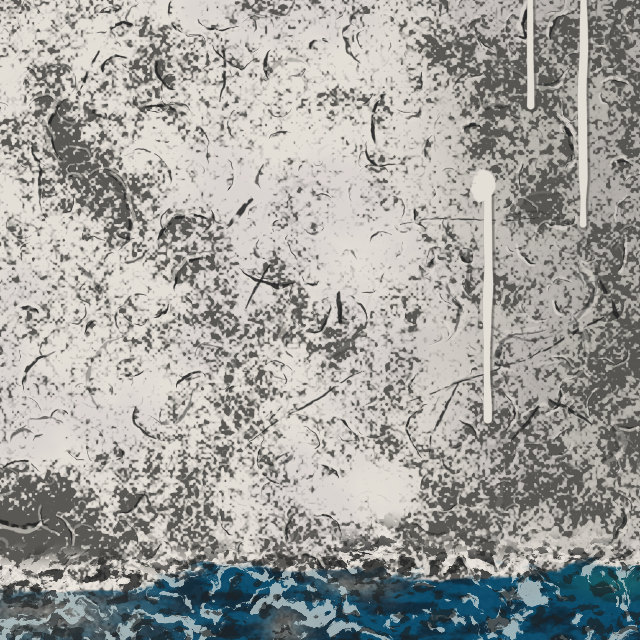
Give the GLSL for this texture, as a three.js fragment shader.

```glsl
varying vec2 vUv;

const vec3 CREAM = vec3(.89, .87, .84);
const vec3 LILAC = vec3(.83, .8, .81);
const vec3 STONE = vec3(.57, .56, .54);
const vec3 GRAPHITE = vec3(.29, .285, .27);
const vec3 INK = vec3(.12, .125, .125);
const vec3 BLUE = vec3(.03, .29, .42);
const vec3 NAVY = vec3(.05, .16, .23);
const vec3 TEAL = vec3(.07, .36, .4);
const vec3 ICE = vec3(.7, .77, .78);
const float SOFT = .0013;
const float GRAIN_SCALE = 250.;
const float BAND_HEIGHT = .103;

float hash(vec2 p) {
  vec3 q = fract(p.xyx * .1031);
  q += dot(q, q.yzx + 33.33);
  return fract((q.x + q.y) * q.z);
}

float noise(vec2 p) {
  vec2 i = floor(p), f = fract(p);
  f *= f * (3. - 2. * f);
  return mix(mix(hash(i), hash(i + vec2(1, 0)), f.x),
             mix(hash(i + vec2(0, 1)), hash(i + 1.), f.x), f.y);
}

float fbm(vec2 p) {
  float sum = 0., amp = .5;
  for (int i = 0; i < 5; i++) {
    sum += amp * noise(p);
    p = mat2(1.6, 1.2, -1.2, 1.6) * p + 17.3;
    amp *= .5;
  }
  return sum;
}

float blob(vec2 p, float x, float y, float rx, float ry) {
  vec2 q = (p - vec2(x, y)) / vec2(rx, ry);
  return exp(-dot(q, q));
}

// Straight mark from s.xy to s.zw, thin at its ends
float gouge(vec2 p, vec4 s, float width) {
  vec2 a = p - s.xy, b = s.zw - s.xy;
  float h = clamp(dot(a, b) / dot(b, b), 0., 1.);
  return smoothstep(SOFT, -SOFT, length(a - b * h) - width * (.35 + 2.6 * h * (1. - h)));
}

// Scattered knife arcs: x = shadow, y = raised edge, z = rubbed pigment
vec3 knifeArcs(vec2 p, float scale, float seed) {
  vec3 marks = vec3(0.);
  float soft = SOFT * scale;
  for (int k = 0; k < 9; k++) {
    vec2 cell = floor(p * scale) + vec2(mod(float(k), 3.), floor(float(k) / 3.)) - 1.;
    vec2 key = cell + seed;
    float turn = 6.2832 * hash(key + 83.1);
    float radius = mix(.2, .6, hash(key + 12.9));
    float span = mix(.55, 1.25, hash(key + 57.3));
    float force = smoothstep(.1, .75, hash(key + 29.5));
    vec2 q = p * scale - cell - .15 - .7 * vec2(hash(key), hash(key + 41.7));
    q = mat2(cos(turn), -sin(turn), sin(turn), cos(turn)) * q;
    q.x += radius;
    float angle = atan(q.y, q.x) / span;
    float taper = max(0., 1. - angle * angle);
    float d = length(q) - radius;
    float width = .04 * taper * noise(p * 75. + seed);
    float visible = smoothstep(0., .2, taper);
    float shadow = smoothstep(soft, -soft, abs(d) - width) * visible;
    float edge = smoothstep(soft * 2., 0., abs(d - .045) - width) * visible;
    float rub = taper * smoothstep(.02, -.02, d) * exp(min(d, 0.) * 5.);
    marks = max(marks, force * vec3(shadow, edge, rub));
  }
  return marks;
}

// Run of wet paint: x = paint, y = shadow at its side
vec2 drip(vec2 p, float x, float top, float bottom, float width) {
  vec2 q = p - vec2(x + .004 * noise(vec2(p.y * 14., x * 50.)) - .002, clamp(p.y, bottom, top));
  float w = width * (.75 + .5 * noise(vec2(p.y * 22., x * 90.)));
  return vec2(smoothstep(SOFT, -SOFT, length(q) - w),
              smoothstep(.004, 0., length(q - vec2(.002, -.002)) - w));
}

void main() {
  vec2 p = vUv;
  float cloud = fbm(p * 5. + 3.) - .48;
  vec2 warp = vec2(fbm(p * 18.), fbm(p * 18. + 50.)) - .48;
  vec2 w = p + .032 * warp, g = p + .018 * warp;

  // Plaster tone and rubbed grain
  float right = smoothstep(.5, .94, p.x + .2 * cloud) * mix(.6, 1., smoothstep(.15, .4, p.y));
  vec3 arcs = max(knifeArcs(w, 8., 7.), max(knifeArcs(w, 13., 131.), .8 * knifeArcs(w, 21., 67.)));
  float density = .36 + .45 * cloud + .9 * (fbm(w * 13. + 40.) - .48) + .25 * arcs.z + .2 * right;
  density += .16 * (blob(w, .1, .77, .07, .05) + blob(w, .53, .52, .03, .06));
  density += .1 * (blob(w, .18, .53, .17, .07) + blob(w, .05, .2, .12, .08) + smoothstep(.35, .12, p.y));
  density -= .1 * (blob(p, .36, .63, .14, .2) + blob(p, .3, .93, .2, .1));
  float weave = sin(p.x * 700.) * sin(p.y * 700.);
  float grain = mix(noise(p * GRAIN_SCALE), noise(p * GRAIN_SCALE * .53), .45) + .05 * weave;
  vec3 col = mix(CREAM, LILAC, .5 * smoothstep(.48, .68, fbm(p * 6. + 80.)));
  col = mix(col, STONE, .55 * right);
  col = mix(col, STONE, .6 * smoothstep(-.22, .16, density - grain));
  col = mix(col, GRAPHITE, .85 * smoothstep(0., .2, density - grain));
  float broken = smoothstep(.15, .5, noise(p * 130.));
  col = mix(mix(col, CREAM, .6 * arcs.y), INK, .9 * arcs.x * broken);

  // Larger gouges and a faint ring
  float cut = gouge(g, vec4(.349, .937, .349, .846), .002);
  cut += gouge(g, vec4(.53, .545, .53, .49), .004);
  cut += gouge(g, vec4(.385, .52, .42, .585), .002);
  cut += gouge(g, vec4(.163, .93, .122, .855), .002);
  cut += gouge(g, vec4(.355, .645, .395, .69), .004);
  cut += gouge(g, vec4(.39, .313, .567, .418), .0014);
  cut += gouge(g, vec4(.665, .295, .712, .395), .002);
  cut += gouge(g, vec4(.64, .37, .83, .44), .0012) + gouge(g, vec4(.83, .44, .965, .52), .0018);
  cut += gouge(g, vec4(.935, .56, .97, .5), .004);
  cut += gouge(g, vec4(.8, .31, .85, .38), .0025) + gouge(g, vec4(.85, .38, .925, .335), .0025);
  cut += gouge(g, vec4(.63, .652, .84, .66), .001);
  cut += .35 * smoothstep(.003, .001, abs(length(g - vec2(.83, .57)) - .1));
  col = mix(col, INK, .85 * min(cut, 1.) * broken);

  // Broken crust above the band
  float flake = fbm(w * vec2(36, 60) + 4. * warp), chips = fbm(w * vec2(55, 85) + 31.);
  float crust = smoothstep(.18, .12, p.y + .12 * cloud);
  col = mix(col, CREAM + .04, .8 * crust * smoothstep(.48, .55, flake));
  col = mix(col, INK, .8 * crust * smoothstep(.52, .6, chips));

  // Blue band with pale flecks and grey scrapes
  float level = BAND_HEIGHT - .045 * smoothstep(.32, .12, p.x) + .09 * fbm(p * vec2(13, 30)) - .043;
  vec3 paint = mix(NAVY, BLUE, smoothstep(.32, .56, fbm(p * vec2(24, 60) + 60.)));
  paint = mix(paint, TEAL, blob(p, .96, .09, .08, .025));
  float scrape = blob(w, .56, .085, .06, .02) + blob(w, .45, .015, .035, .03) + blob(w, .07, .04, .15, .05);
  paint = mix(paint, mix(GRAPHITE, STONE, grain), min(scrape, .9));
  paint = mix(paint, ICE, .85 * smoothstep(.55, .61, flake));
  paint = mix(paint, INK, .65 * smoothstep(.54, .62, chips));
  col = mix(col, paint, .96 * smoothstep(.008, -.008, p.y - level));

  // Pale drips
  vec2 run = max(drip(p, .828, 1.1, .835, .0052), drip(p, .911, 1.1, .65, .0058));
  run = max(run, drip(p, .762, .725, .345, .0065));
  float splash = smoothstep(.021, .018, length((w - vec2(.752, .712)) * vec2(1, .75)));
  run.x = max(run.x, splash * smoothstep(.3, .4, chips));
  col = mix(mix(col, GRAPHITE, .55 * run.y), CREAM, run.x);
  gl_FragColor = vec4(col, 1.);
}
```
